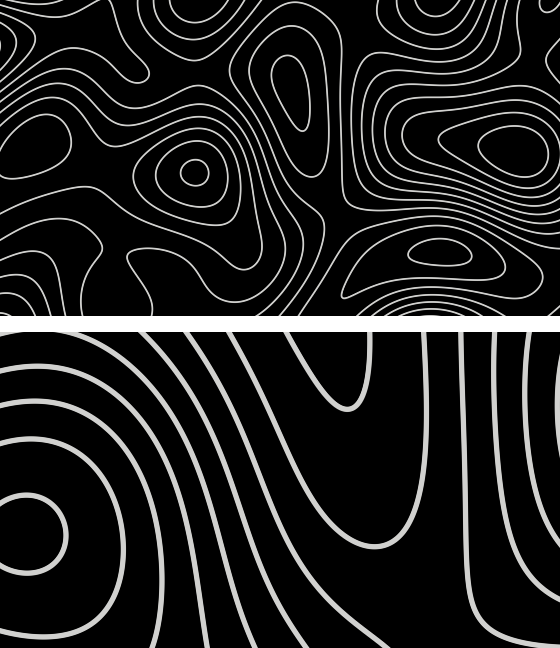
Top: the whole. Bottom: its middle third, enlarged.
Give the GLSL for this pattern, as a Shadertoy shader.

```glsl
const vec3 GROUND_COLOR = vec3(0.0);
const vec3 LINE_COLOR = vec3(0.82, 0.82, 0.81);
const int WAVE_COUNT = 16;
const float MIN_FREQUENCY = 5.5;     // radians per canvas height
const float MAX_FREQUENCY = 14.5;
const float LEVEL_STEP = 0.145;      // height between two contours
const float LINE_HALF_WIDTH = 0.0028;
const float EDGE_PIXELS = 0.6;       // softness of the line edges
const float MIN_SLOPE = 0.25;        // keeps lines thin on flat ground
const float GOLDEN_ANGLE = 2.39996;
const float SEED = 3.7;

float hash(float n) {
    return fract(sin(n * 12.9898 + SEED) * 4375.85);
}

// Layered sines: x is the terrain height, yz its exact gradient
vec3 terrain(vec2 p) {
    vec3 sum = vec3(0.0);
    for (int i = 0; i < WAVE_COUNT; i++) {
        float n = float(i);
        float angle = n * GOLDEN_ANGLE + hash(n + 40.0);
        float spread = (n + hash(n)) / float(WAVE_COUNT);
        float frequency = mix(MIN_FREQUENCY, MAX_FREQUENCY, spread);
        vec2 direction = vec2(cos(angle), sin(angle));
        float phase = frequency * dot(direction, p) + 6.2832 * hash(n + 80.0);
        sum += vec3(sin(phase) / frequency, direction * cos(phase));
    }
    return sum;
}

// Distance to the nearest contour, in canvas heights
float contourDistance(vec2 p) {
    vec3 ground = terrain(p);
    float offset = abs(fract(ground.x / LEVEL_STEP) - 0.5) * LEVEL_STEP;
    return offset / max(length(ground.yz), MIN_SLOPE);
}

void mainImage(out vec4 fragColor, in vec2 fragCoord) {
    vec2 p = fragCoord / iResolution.y;
    float edge = EDGE_PIXELS / iResolution.y;
    float line = 1.0 - smoothstep(LINE_HALF_WIDTH - edge, LINE_HALF_WIDTH + edge, contourDistance(p));
    fragColor = vec4(mix(GROUND_COLOR, LINE_COLOR, line), 1.0);
}
```
